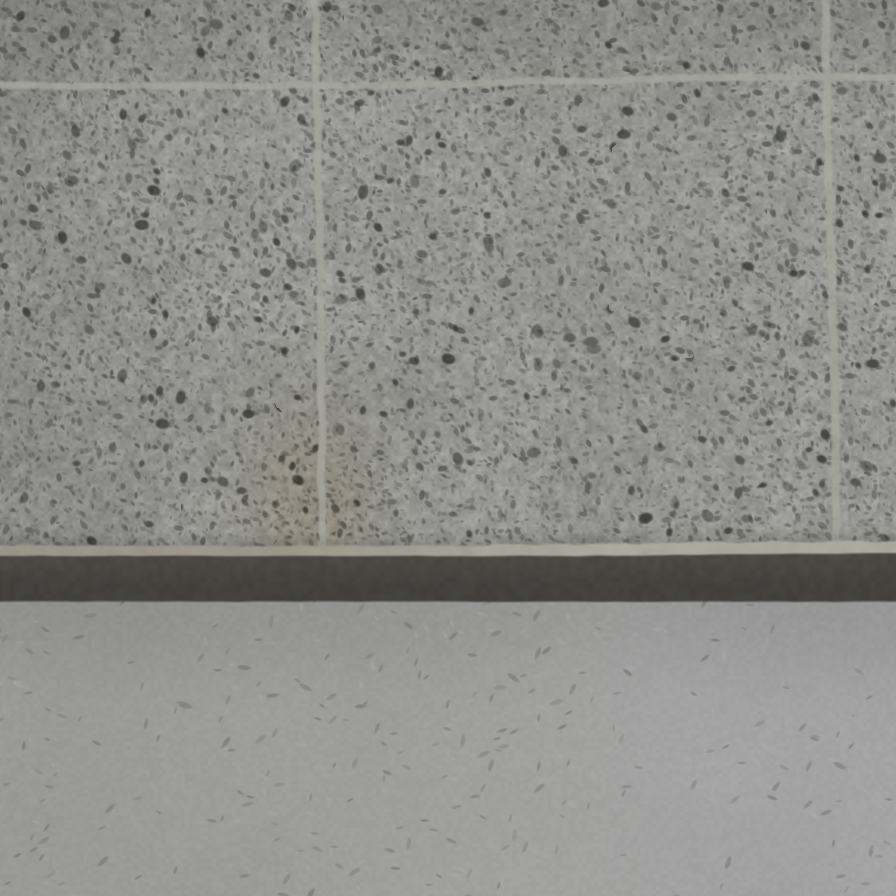
A Shadertoy shader for this texture:

```glsl
// Speckled granite wall tiles with pale grout above a dark gap and a light floor
float hash(vec2 p) {
    vec3 q = fract(vec3(p.xyx) * 0.1031);
    q += dot(q, q.yzx + 33.33);
    return fract((q.x + q.y) * q.z);
}

float noise(vec2 p) {
    vec2 i = floor(p), f = fract(p);
    f = f * f * (3.0 - 2.0 * f);
    return mix(mix(hash(i), hash(i + vec2(1, 0)), f.x),
               mix(hash(i + vec2(0, 1)), hash(i + vec2(1, 1)), f.x), f.y);
}

float fbm(vec2 p) {
    float sum = 0.0, amp = 0.5;
    for (int i = 0; i < 4; i++) {
        sum += amp * noise(p);
        p = p * 2.03 + 17.1;
        amp *= 0.5;
    }
    return sum;
}

// Scattered tilted ellipses, one per cell; returns the strongest coverage
float flecks(vec2 uv, float cells, float density, float slim, float tilt, float seed) {
    vec2 p = uv * cells;
    vec2 home = floor(p);
    float soft = 0.08 + cells / iResolution.y;
    float cover = 0.0;
    for (int y = -1; y <= 1; y++)
    for (int x = -1; x <= 1; x++) {
        vec2 id = home + vec2(x, y);
        vec2 key = id + seed;
        if (hash(key + 3.7) > density) continue;
        vec2 d = p - id - vec2(hash(key + 11.3), hash(key + 27.9));
        float a = tilt + (hash(key + 41.1) - 0.5) * 2.2;
        d = mat2(cos(a), -sin(a), sin(a), cos(a)) * d;
        float r = mix(0.24, 0.5, pow(hash(key + 53.7), 2.0));
        float dist = length(d * vec2(1.0, slim)) - r;
        float strength = mix(0.45, 1.0, hash(key + 67.3));
        cover = max(cover, strength * (1.0 - smoothstep(-soft, soft, dist)));
    }
    return cover;
}

// Soft-edged line profile from a distance to its centre
float line(float d, float halfWidth) {
    float soft = 0.0016 + 0.5 / iResolution.y;
    return 1.0 - smoothstep(halfWidth - soft, halfWidth + soft, abs(d));
}

vec3 granite(vec2 uv) {
    float cloud = fbm(uv * 9.0);
    float grain = noise(uv * 290.0) - 0.5;
    vec3 col = vec3(0.585, 0.59, 0.57) + 0.08 * (cloud - 0.47) + 0.07 * grain;
    col += 0.07 * (noise(uv * 125.0 + 9.0) - 0.5);

    float density = 0.22 + 0.75 * cloud;
    float tilt = uv.x < 0.355 ? -1.1 : -0.75;
    float fine = flecks(uv, 120.0, density * 0.85, 1.7, tilt, 10.0);
    float medium = flecks(uv, 84.0, density * 0.75, 1.8, tilt, 140.0);
    float coarse = flecks(uv, 62.0, density * 0.22, 1.4, tilt, 310.0);
    col = mix(col, vec3(0.39, 0.395, 0.38), 0.65 * fine);
    col = mix(col, vec3(0.31, 0.315, 0.305), 0.72 * medium);
    col = mix(col, vec3(0.2, 0.21, 0.205), 0.82 * coarse);

    // Brown stain climbing the left joint, and shade toward the edges
    vec2 s = (uv - vec2(0.345, 0.43)) / vec2(0.07, 0.11);
    col = mix(col, col * vec3(0.94, 0.88, 0.8), 0.75 * exp(-dot(s, s)));
    col *= 1.0 - 0.07 * smoothstep(0.86, 1.0, uv.y);
    col *= 1.0 - 0.06 * smoothstep(0.25, 0.0, uv.x);
    return col;
}

vec3 floorSlab(vec2 uv) {
    vec3 col = mix(vec3(0.6, 0.6, 0.585), vec3(0.635, 0.635, 0.635), smoothstep(0.0, 0.9, uv.x));
    col *= 1.0 - 0.06 * smoothstep(0.2, 0.33, uv.y);
    col += 0.03 * (fbm(uv * 7.0 + 31.0) - 0.47) + 0.025 * (noise(uv * 230.0) - 0.5);
    float patches = smoothstep(0.35, 0.65, noise(uv * 8.0 + 5.0));
    float dark = flecks(uv, 66.0, 0.06 + 0.14 * patches, 2.8, 0.45, 500.0);
    float pale = flecks(uv, 80.0, 0.12 * patches, 2.2, -0.6, 700.0);
    col = mix(col, vec3(0.4, 0.4, 0.38), 0.5 * dark);
    return mix(col, vec3(0.68), 0.4 * pale);
}

void mainImage(out vec4 fragColor, in vec2 fragCoord) {
    vec2 uv = fragCoord / iResolution.xy;
    float edge = 0.0015 + 0.5 / iResolution.y;
    float wobble = 0.003 * (noise(uv * 45.0) - 0.5);
    vec3 col = granite(uv);

    // Tile joints: two slightly leaning verticals and one bowed horizontal
    float left = uv.x - mix(0.359, 0.352, smoothstep(0.6, 1.0, uv.y)) + wobble;
    float right = uv.x - mix(0.933, 0.922, smoothstep(0.45, 1.0, uv.y)) + wobble;
    float across = uv.y - 0.9045 - 0.0095 * smoothstep(0.35, 0.9, uv.x) + wobble;
    float joint = max(line(left, 0.0042), line(right, 0.0045));
    joint = max(joint, line(across, 0.0038));
    vec3 grout = vec3(0.645, 0.645, 0.615) + 0.07 * (fbm(uv * 60.0) - 0.47);
    col = mix(col, grout, 0.85 * joint);

    // Pale sealant bead along the foot of the wall
    float beadTop = 0.391 + 0.005 * smoothstep(0.4, 1.0, uv.x) + wobble;
    col *= 1.0 - 0.1 * smoothstep(beadTop + 0.018, beadTop, uv.y);
    vec3 bead = mix(vec3(0.61, 0.59, 0.54), vec3(0.67, 0.66, 0.62), smoothstep(0.2, 0.8, uv.x));
    col = mix(col, bead + 0.06 * (fbm(uv * 50.0) - 0.47), smoothstep(beadTop + edge, beadTop - edge, uv.y));

    // Dark recess, then the floor
    float gapTop = 0.3795 + 0.003 * smoothstep(0.6, 1.0, uv.x) + 0.3 * wobble;
    vec3 gap = vec3(0.265, 0.255, 0.24) + 0.025 * (noise(uv * 150.0) - 0.5);
    gap *= 1.0 + 0.12 * smoothstep(0.34, 0.38, uv.y);
    col = mix(col, gap, smoothstep(gapTop + edge, gapTop - edge, uv.y));
    float floorTop = 0.3285 + 0.3 * wobble;
    col = mix(col, floorSlab(uv), smoothstep(floorTop + edge, floorTop - edge, uv.y));

    fragColor = vec4(col, 1.0);
}
```
